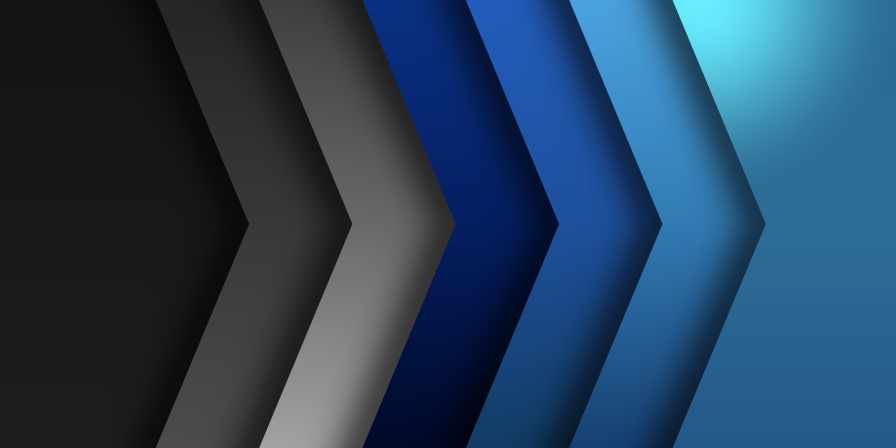
This background is drawn by a WebGL 2 fragment shader. Its source:

```glsl
#version 300 es
precision highp float;
// Overlapping chevron panels pointing right, running from black through grey to blue.
// Each panel is a three-stop vertical gradient, stacked left to right, and casts a
// soft shadow on the panel before it; the last one carries a cyan corner glow.

uniform vec2 u_resolution;
out vec4 fragColor;

#define PANELS 7
#define FIRST_TIP 0.556
#define SPACING 0.2307
#define SLOPE 0.4167
#define SHADOW_WIDTH 0.066
#define SHADOW_DEPTH 0.56
#define TIP_SOFTNESS 0.025
#define GLOW_CENTER vec2(1.56, 1.0)
#define GLOW_RADIUS 0.46

const vec3 TOP[PANELS] = vec3[](
    vec3(0.078), vec3(0.145), vec3(0.245), vec3(0.04, 0.19, 0.51),
    vec3(0.135, 0.365, 0.73), vec3(0.29, 0.64, 0.87), vec3(0.17, 0.42, 0.57));
const vec3 MIDDLE[PANELS] = vec3[](
    vec3(0.094), vec3(0.22), vec3(0.41), vec3(0.015, 0.12, 0.38),
    vec3(0.115, 0.315, 0.61), vec3(0.195, 0.48, 0.70), vec3(0.18, 0.43, 0.59));
const vec3 BOTTOM[PANELS] = vec3[](
    vec3(0.118), vec3(0.30), vec3(0.635), vec3(0.0, 0.035, 0.155),
    vec3(0.07, 0.235, 0.39), vec3(0.085, 0.25, 0.45), vec3(0.14, 0.345, 0.54));
const vec3 GLOW = vec3(0.41, 0.93, 1.0);

// Vertical gradient of one panel, with the glow on the last
vec3 panelColor(int i, vec2 p) {
    vec3 color = p.y > 0.5 ? mix(MIDDLE[i], TOP[i], 2.0 * p.y - 1.0)
                           : mix(BOTTOM[i], MIDDLE[i], 2.0 * p.y);
    if (i == PANELS - 1) {
        float glow = 1.0 - smoothstep(0.0, GLOW_RADIUS, distance(p, GLOW_CENTER));
        color = mix(color, GLOW, glow);
    }
    return color;
}

// Signed distance to a chevron edge, positive on its right; softness rounds the tip
float chevron(vec2 p, float tip, float softness) {
    float arm = length(vec2(p.y - 0.5, softness));
    return (p.x - tip + SLOPE * arm) / length(vec2(1.0, SLOPE));
}

void main() {
    // Height is one unit; x is scaled so the layout always spans the width
    vec2 p = gl_FragCoord.xy / u_resolution * vec2(2.0, 1.0);
    float pixel = 1.0 / u_resolution.y;

    vec3 color = panelColor(0, p);
    for (int i = 1; i < PANELS; i++) {
        float tip = FIRST_TIP + SPACING * float(i - 1);
        float edge = chevron(p, tip, 0.0);
        float reach = max(-chevron(p, tip, TIP_SOFTNESS), 0.0) / SHADOW_WIDTH;
        color *= 1.0 - SHADOW_DEPTH * exp(-reach * reach);
        color = mix(color, panelColor(i, p), smoothstep(-0.7 * pixel, 0.7 * pixel, edge));
    }
    fragColor = vec4(color, 1.0);
}
```
